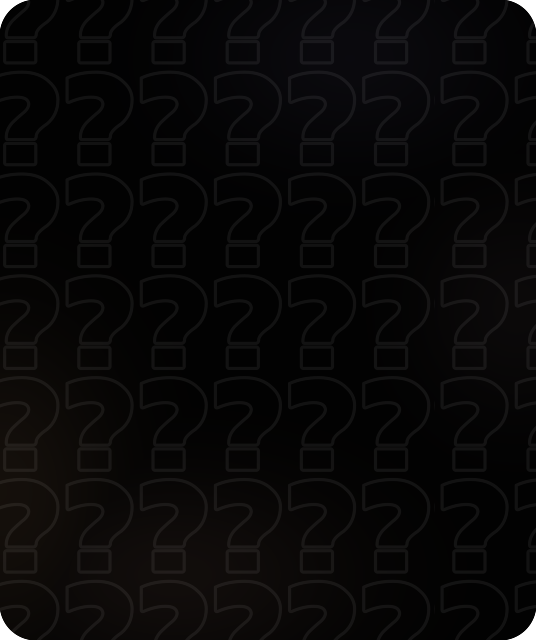
This pattern is drawn by a WebGL 1 fragment shader. Its source:

```glsl
precision highp float;
// Dark rounded card with dim glows and a grid of faint outlined hooks over boxes.
uniform vec2 u_resolution;

float segment(vec2 p, vec2 a, vec2 b) {
  vec2 pa = p - a, ba = b - a;
  return length(pa - ba * clamp(dot(pa, ba) / dot(ba, ba), 0.0, 1.0));
}

// Distance to a quadratic curve, walked in short chords
float curve(vec2 p, vec2 a, vec2 b, vec2 c) {
  float d = 1e4;
  vec2 last = a;
  for (int i = 1; i <= 8; i++) {
    float t = float(i) / 8.0;
    vec2 next = mix(mix(a, b, t), mix(b, c, t), t);
    d = min(d, segment(p, last, next));
    last = next;
  }
  return d;
}

float roundBox(vec2 p, vec2 halfSize, float radius) {
  vec2 q = abs(p) - halfSize + radius;
  return length(max(q, 0.0)) + min(max(q.x, q.y), 0.0) - radius;
}

// Distance to the outline of one hook and its box, y pointing down
float hookOutline(vec2 p) {
  // outer bow, clockwise from the upper left tip
  float d = curve(p, vec2(1, 8), vec2(16, 1), vec2(36, 1));
  d = min(d, curve(p, vec2(36, 1), vec2(57, 1), vec2(69, 13)));
  d = min(d, curve(p, vec2(69, 13), vec2(79, 22), vec2(79, 34)));
  d = min(d, curve(p, vec2(79, 34), vec2(79, 52), vec2(66, 63)));
  d = min(d, curve(p, vec2(66, 63), vec2(54, 71), vec2(53, 77)));
  // foot
  d = min(d, curve(p, vec2(53, 77), vec2(53, 82), vec2(49, 82)));
  d = min(d, segment(p, vec2(49, 82), vec2(19, 82)));
  d = min(d, curve(p, vec2(19, 82), vec2(17, 82), vec2(17, 79)));
  // inner bow, back to the tip
  d = min(d, curve(p, vec2(17, 79), vec2(17, 70), vec2(24, 62)));
  d = min(d, curve(p, vec2(24, 62), vec2(29, 57), vec2(36, 51)));
  d = min(d, curve(p, vec2(36, 51), vec2(44, 45), vec2(44, 39)));
  d = min(d, curve(p, vec2(44, 39), vec2(43, 31), vec2(30, 31)));
  d = min(d, curve(p, vec2(30, 31), vec2(18, 31), vec2(4, 37)));
  d = min(d, curve(p, vec2(4, 37), vec2(1, 38), vec2(1, 35)));
  d = min(d, segment(p, vec2(1, 35), vec2(1, 8)));
  return min(d, abs(roundBox(p - vec2(33.8, 99.3), vec2(18.7, 12.8), 2.5)));
}

float glow(vec2 p, vec2 center, vec2 size) {
  vec2 q = (p - center) / size;
  return exp(-dot(q, q));
}

void main() {
  // canvas is 768 units high, measured from the top left
  float pixel = 768.0 / u_resolution.y;
  vec2 size = u_resolution * pixel;
  vec2 p = vec2(gl_FragCoord.x, u_resolution.y - gl_FragCoord.y) * pixel;

  // dim coloured glows on near black
  vec3 warm = max(vec3(0.075, 0.055, 0.038) * glow(p, vec2(0, 590), vec2(140, 190)),
                  vec3(0.062, 0.045, 0.038) * glow(p, vec2(210, 690), vec2(210, 120)));
  vec3 cool = vec3(0.034, 0.031, 0.047) * glow(p, vec2(420, 70), vec2(180, 120));
  vec3 side = vec3(0.037, 0.029, 0.031) * glow(p, vec2(620, 370), vec2(120, 130));
  vec3 color = 0.006 + max(warm, max(cool, side));

  // the grid steps aside slightly for its last columns
  float shift = 5.0 * step(521.0, p.x);
  vec2 cell = mod(p - vec2(254.5 + shift, 327.0), vec2(89.0, 122.2)) - 3.0;
  float line = 1.0 - smoothstep(-0.6, 0.6, (hookOutline(cell) - 1.9) / pixel);
  color += 0.064 * line;

  // light corners outside the card
  float card = roundBox(p - 0.5 * size, 0.5 * size, 43.0);
  color = mix(color, vec3(1.0), smoothstep(-0.5, 0.5, card / pixel - 0.5));
  gl_FragColor = vec4(color, 1.0);
}
```
